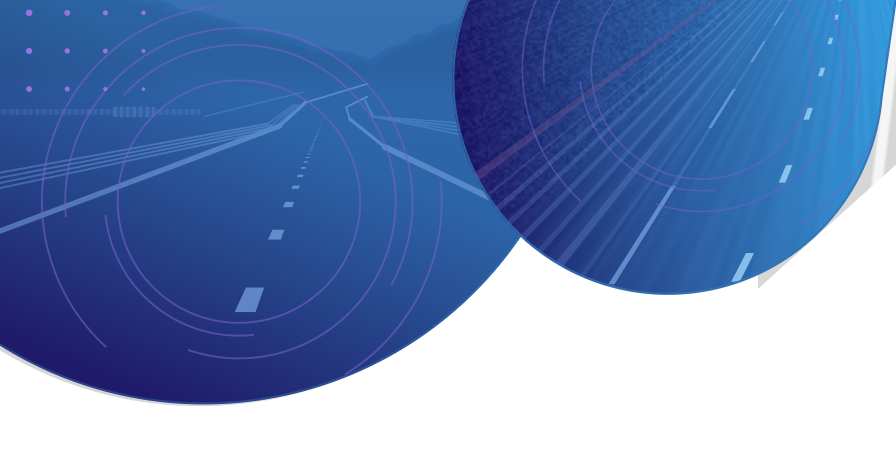
Write a WebGL 1 fragment shader that draws this background.

```glsl
precision highp float;
uniform vec2 u_resolution;

// Layout units: the canvas is HEIGHT tall, y runs down from the top
const float HEIGHT = 4.05;
const float TAU = 6.28319;
const vec2 LEFT_CENTER = vec2(1.75, 0.18);
const float LEFT_RADIUS = 3.29;
const vec2 RIGHT_CENTER = vec2(5.73, 0.68);
const float RIGHT_RADIUS = 1.85;
const vec2 LEFT_RINGS = vec2(2.05, 1.73);
const vec2 RIGHT_RINGS = vec2(6.02, 0.59);
const float RIGHT_RING_SCALE = 0.91;
const vec2 VANISHING = vec2(7.35, -0.9);
const float DOT_STEP = 0.327;

const vec3 INDIGO = vec3(0.12, 0.10, 0.41);
const vec3 NAVY = vec3(0.15, 0.28, 0.55);
const vec3 BLUE = vec3(0.17, 0.36, 0.63);
const vec3 AZURE = vec3(0.19, 0.45, 0.71);
const vec3 SKY = vec3(0.20, 0.60, 0.86);
const vec3 PALE = vec3(0.50, 0.68, 0.92);
const vec3 VIOLET = vec3(0.45, 0.38, 0.78);
const vec3 DOT_COLOR = vec3(0.60, 0.45, 0.87);
const vec3 GREY = vec3(0.84);

float px;

float hash(vec2 p) {
  return fract(sin(dot(p, vec2(12.9898, 78.233))) * 43758.5453);
}

float noise(vec2 p) {
  vec2 i = floor(p), f = fract(p);
  f *= f * (3.0 - 2.0 * f);
  return mix(mix(hash(i), hash(i + vec2(1, 0)), f.x),
             mix(hash(i + vec2(0, 1)), hash(i + vec2(1, 1)), f.x), f.y);
}

float fill(float d) { return clamp(0.5 - d / px, 0.0, 1.0); }

float stroke(vec2 p, vec2 a, vec2 b, float halfWidth) {
  vec2 q = p - a, e = b - a;
  return fill(length(q - e * clamp(dot(q, e) / dot(e, e), 0.0, 1.0)) - halfWidth);
}

vec3 ramp(float t) {
  vec3 c = mix(INDIGO, NAVY, clamp(t / 0.33, 0.0, 1.0));
  c = mix(c, BLUE, clamp((t - 0.33) / 0.17, 0.0, 1.0));
  c = mix(c, AZURE, clamp((t - 0.5) / 0.2, 0.0, 1.0));
  return mix(c, SKY, clamp((t - 0.7) / 0.3, 0.0, 1.0));
}

float arc(vec2 q, float radius, float start, float span) {
  float turn = mod(atan(q.y, q.x) - start, TAU);
  return fill(abs(length(q) - radius) - 0.008) * step(turn, span);
}

float rings(vec2 q) {
  float m = max(arc(q, 1.04, 0.0, TAU), arc(q, 1.15, 1.46, 1.58));
  m = max(m, max(arc(q, 1.345, -2.4, 4.3), arc(q, 1.49, -3.23, 3.73)));
  return max(m, max(arc(q, 1.69, 2.31, 2.3), arc(q, 1.74, -0.1, 1.12)));
}

// Dashes spaced evenly in depth below a horizon
float dashes(float y, float horizon, float first, float spacing) {
  float v = (1.0 / max(y - horizon, 0.03) - first) / spacing;
  float w = px / (spacing * pow(max(y - horizon, 0.03), 2.0));
  return clamp(0.5 + (0.12 - abs(fract(v + 0.5) - 0.5)) / w, 0.0, 1.0) * step(-0.5, v);
}

vec3 valleyRoad(vec2 p) {
  vec3 c = ramp(min(0.58 + 0.086 * p.x - 0.2 * p.y, 0.62 - 0.03 * p.y));
  // Sky above two ridges
  float ridge = min(0.27 * (p.x - 1.4), 0.5 - 0.45 * (p.x - 3.1)) + 0.05 * noise(p * 9.0);
  c = mix(c, vec3(0.25, 0.47, 0.71), 0.5 * fill((p.y - ridge) * 0.6));
  c *= 1.0 - 0.07 * smoothstep(0.0, 0.1, p.y - ridge) * (1.0 - smoothstep(0.5, 0.9, p.y));
  // Road edges
  float m = stroke(p, vec2(-0.1, 2.02), vec2(2.4, 1.08), 0.023);
  m = max(m, stroke(p, vec2(2.4, 1.08), vec2(2.62, 0.88), 0.014));
  m = max(m, stroke(p, vec2(2.62, 0.88), vec2(3.15, 0.72), 0.008));
  m = max(m, stroke(p, vec2(4.5, 1.84), vec2(3.3, 1.26), 0.025));
  m = max(m, stroke(p, vec2(3.3, 1.26), vec2(3.0, 1.02), 0.014));
  m = max(m, stroke(p, vec2(3.0, 1.02), vec2(2.97, 0.92), 0.008));
  m = max(m, stroke(p, vec2(2.97, 0.92), vec2(3.15, 0.83), 0.008));
  // Barriers
  for (int i = 0; i < 4; i++) {
    float k = float(i);
    vec2 bend = vec2(2.3 + 0.03 * k, 1.06 + 0.015 * k);
    m = max(m, 0.75 * stroke(p, vec2(-0.1, 1.5 + 0.045 * k), bend, 0.008));
    m = max(m, 0.6 * stroke(p, bend, vec2(2.52 + 0.02 * k, 0.9), 0.006));
    m = max(m, 0.6 * stroke(p, vec2(3.2, 1.0), vec2(4.0, 1.06 + 0.035 * k), 0.007));
  }
  m = max(m, 0.7 * stroke(p, vec2(3.13, 0.86), vec2(3.2, 1.0), 0.01));
  m = max(m, 0.5 * stroke(p, vec2(1.75, 1.0), vec2(2.6, 0.79), 0.006));
  float posts = 0.4 + 0.6 * step(0.5, fract(p.x * 18.0));
  m = max(m, 0.35 * posts * stroke(p, vec2(0.0, 0.96), vec2(1.7, 0.96), 0.025));
  m = max(m, 0.5 * posts * stroke(p, vec2(1.0, 0.96), vec2(1.3, 0.96), 0.045));
  c = mix(c, PALE, 0.5 * m);
  // Center line
  float mark = fill(abs(p.x - 2.75 + 0.405 * (p.y - 1.08)) - 0.055 * (p.y - 1.05));
  return mix(c, PALE, 0.65 * mark * dashes(p.y, 1.05, 0.66, 0.38));
}

vec3 highway(vec2 p) {
  float depth = p.y - VANISHING.y;
  float slope = (VANISHING.x - p.x) / depth;
  vec3 c = ramp((p.x - 3.9) / 3.7 - 0.03 * (p.y - 0.7));
  float verge = smoothstep(0.95, 1.1, slope);
  c += verge * 0.07 * (noise(p * 45.0) - 0.5);
  c += 0.035 * (noise(vec2(slope * 45.0, depth)) - 0.5);
  // Lines running to the vanishing point
  for (int i = 0; i < 7; i++) {
    float k = float(i), h = hash(vec2(k, 3.0));
    float line = fill((abs(slope - 0.72 - 0.085 * k) - 0.004 - 0.012 * h) * depth);
    c = mix(c, PALE, line * (0.1 + 0.13 * h));
  }
  float rail = fill((abs(slope - 1.35) - 0.025) * depth);
  c = mix(c, vec3(0.48, 0.34, 0.57), 0.35 * rail);
  float edge = fill((abs(slope - 0.63) - 0.008) * depth);
  c = mix(c, PALE, edge * (0.2 + 0.45 * step(0.5, fract(5.0 / depth))));
  // Curved lane marks
  float lane = 7.21 - 0.22 * p.y - 0.063 * p.y * p.y;
  float mark = fill(abs(p.x - lane) - 0.013 - 0.01 * p.y);
  return mix(c, vec3(0.62, 0.83, 0.97), 0.8 * mark * dashes(p.y, -1.4, 0.271, 0.075));
}

void main() {
  px = HEIGHT / u_resolution.y;
  vec2 p = vec2(gl_FragCoord.x, u_resolution.y - gl_FragCoord.y) * px;
  vec3 color = vec3(1.0);

  // Grey backing shapes
  float corner = fill((p.y - 1.87 + 0.9 * (p.x - 7.18)) * 0.74) * step(6.5, p.x);
  float streak = smoothstep(0.04, 0.0, abs(p.x - 7.62 + 0.12 * (p.y - 0.8)) - 0.025);
  color = mix(color, mix(GREY, vec3(0.96), streak), corner);
  color = mix(color, GREY, fill(length(p - LEFT_CENTER - vec2(-0.04, 0.015)) - LEFT_RADIUS));

  // Left disc with rings and dot grid
  float d = length(p - LEFT_CENTER) - LEFT_RADIUS;
  vec3 scene = mix(valleyRoad(p), VIOLET, 0.6 * rings(p - LEFT_RINGS));
  vec2 cell = clamp(floor((p - vec2(0.25, 0.11)) / DOT_STEP + 0.5), vec2(0.0), vec2(3.0, 2.0));
  float dotSize = 0.028 - 0.003 * cell.x - 0.002 * cell.y;
  scene = mix(scene, DOT_COLOR, fill(length(p - vec2(0.25, 0.11) - cell * DOT_STEP) - dotSize));
  scene = mix(scene, AZURE, 0.5 * fill(abs(d + 0.01) - 0.008));
  color = mix(color, scene, fill(d));

  // Right disc, widened at its upper right
  d = length(p - RIGHT_CENTER) - RIGHT_RADIUS;
  float bulge = max(max(p.x - 7.55 - 0.145 * (1.0 - p.y), p.y - 1.0), RIGHT_CENTER.x - p.x);
  d = min(d, bulge);
  scene = mix(highway(p), VIOLET, 0.5 * rings((p - RIGHT_RINGS) / RIGHT_RING_SCALE));
  scene = mix(scene, AZURE, 0.8 * fill(abs(d + 0.01) - 0.009));
  color = mix(color, scene, fill(d));

  gl_FragColor = vec4(color, 1.0);
}
```
